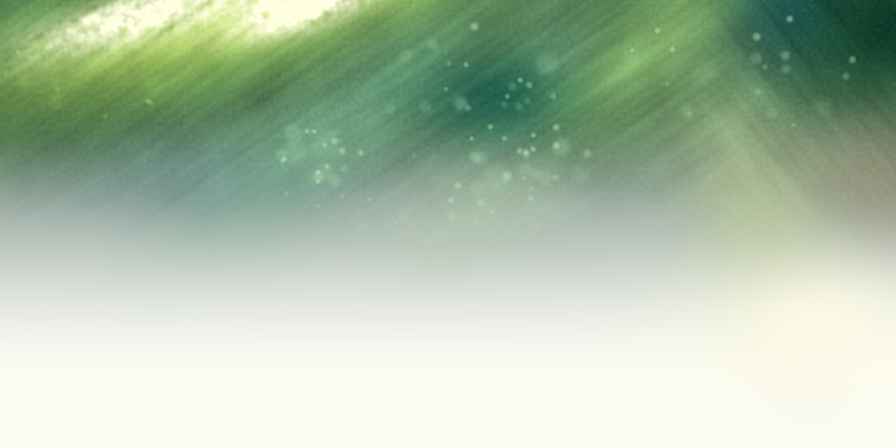
Write a WebGL 2 fragment shader that draws this background.

```glsl
#version 300 es
precision highp float;
// Soft forest light: a cream-to-green vertical gradient, tinted by tilted
// gaussian glows, combed by slanting rays of gradient noise, and finished
// with hashed clusters of small sparks and large pale orbs.
#define LEFT_TILT 0.60
#define RIGHT_TILT -0.90
#define RAY_STRENGTH 0.17
#define CLOUD_STRENGTH 0.12
#define SPARK_COUNT 84
#define ORB_COUNT 42
#define SPARK_GAIN 0.55
#define ORB_GAIN 0.25
#define GRAIN 0.045

uniform vec2 u_resolution;
out vec4 fragColor;

const vec3 CREAM = vec3(0.985, 0.985, 0.955);
const vec3 MIST = vec3(0.51, 0.59, 0.56);
const vec3 FOREST = vec3(0.32, 0.49, 0.32);
const vec3 MINT = vec3(0.72, 0.91, 0.72);
const vec3 LIME = vec3(0.80, 0.90, 0.48);
const vec3 SUN = vec3(1.0, 1.0, 0.88);

vec2 hash2(vec2 p) {
    vec3 q = fract(p.xyx * vec3(0.1031, 0.1030, 0.0973));
    q += dot(q, q.yzx + 33.33);
    return fract((q.xx + q.yz) * q.zy);
}

vec2 rotate(vec2 p, float a) {
    float c = cos(a), s = sin(a);
    return vec2(c * p.x + s * p.y, c * p.y - s * p.x);
}

float gradientNoise(vec2 p) {
    vec2 i = floor(p), f = fract(p), e = vec2(1.0, 0.0);
    vec2 u = f * f * f * (f * (f * 6.0 - 15.0) + 10.0);
    float a = dot(hash2(i) * 2.0 - 1.0, f);
    float b = dot(hash2(i + e) * 2.0 - 1.0, f - e);
    float c = dot(hash2(i + e.yx) * 2.0 - 1.0, f - e.yx);
    float d = dot(hash2(i + 1.0) * 2.0 - 1.0, f - 1.0);
    return mix(mix(a, b, u.x), mix(c, d, u.x), u.y);
}

// Streaks of two widths along one direction
float rays(vec2 p, float tilt) {
    vec2 q = rotate(p, tilt);
    return gradientNoise(q * vec2(1.8, 15.0)) + 0.8 * gradientNoise(q * vec2(4.0, 60.0));
}

// Gaussian falloff in a tilted ellipse
float glow(vec2 p, vec2 centre, vec2 size, float tilt) {
    vec2 q = rotate(p - centre, tilt) / size;
    return exp(-dot(q, q));
}

void tint(inout vec3 col, vec3 colour, float amount) {
    col = mix(col, colour, amount);
}

// Scattered discs gathered around a few centres
float discs(vec2 p, int count, float seed, float minR, float maxR, float edge) {
    const vec4 clusters[6] = vec4[6](
        vec4(0.20, 0.84, 0.24, 0.16), vec4(1.18, 0.64, 0.16, 0.11),
        vec4(0.71, 0.62, 0.16, 0.11), vec4(1.08, 0.80, 0.28, 0.18),
        vec4(1.03, 0.54, 0.32, 0.09), vec4(1.66, 0.83, 0.34, 0.15));
    float light = 0.0;
    for (int i = 0; i < count; i++) {
        vec4 cluster = clusters[i % 6];
        vec2 a = hash2(vec2(float(i) + 1.0, seed));
        vec2 b = hash2(vec2(float(i) + 7.0, seed + 19.0));
        vec2 centre = cluster.xy + (a + b - 1.0) * cluster.zw;
        float r = mix(minR, maxR, a.y * b.x);
        light += (1.0 - smoothstep(r * edge, r, length(p - centre))) * mix(0.35, 1.0, b.y);
    }
    return light;
}

void main() {
    vec2 p = gl_FragCoord.xy / u_resolution.y;
    p.x *= 2.0 * u_resolution.y / u_resolution.x;
    // Vertical fade
    vec3 col = mix(CREAM, MIST, smoothstep(0.15, 0.74, p.y));
    tint(col, FOREST, smoothstep(0.50, 0.82, p.y));
    // Shade and mist
    tint(col, vec3(0.23, 0.37, 0.24), 0.70 * glow(p, vec2(0.13, 0.73), vec2(0.40, 0.09), 0.0));
    tint(col, vec3(0.42, 0.55, 0.56), 0.55 * glow(p, vec2(0.45, 0.61), vec2(0.28, 0.10), 0.0));
    tint(col, vec3(0.46, 0.67, 0.55), 0.70 * glow(p, vec2(0.76, 0.73), vec2(0.34, 0.13), 0.60));
    tint(col, vec3(0.46, 0.66, 0.52), 0.45 * glow(p, vec2(1.24, 0.88), vec2(0.12, 0.10), 0.0));
    tint(col, vec3(0.10, 0.37, 0.32), 0.80 * glow(p, vec2(1.11, 0.78), vec2(0.17, 0.10), 0.0));
    tint(col, vec3(0.70, 0.80, 0.67), 0.50 * glow(p, vec2(1.08, 0.53), vec2(0.20, 0.10), 0.3));
    tint(col, vec3(0.58, 0.56, 0.46), 0.80 * glow(p, vec2(1.98, 0.62), vec2(0.24, 0.16), 0.0));
    tint(col, vec3(0.10, 0.35, 0.39), 0.80 * glow(p, vec2(1.76, 1.02), vec2(0.14, 0.18), 0.0));
    tint(col, vec3(0.04, 0.23, 0.16), 0.95 * glow(p, vec2(2.00, 0.94), vec2(0.25, 0.18), 0.0));
    // Light shafts and the low warm glow
    tint(col, vec3(0.53, 0.71, 0.42), 0.75 * glow(p, vec2(1.46, 0.90), vec2(0.24, 0.09), 0.80));
    tint(col, vec3(0.72, 0.78, 0.58), 0.65 * glow(p, vec2(1.68, 0.55), vec2(0.15, 0.28), 0.38));
    tint(col, vec3(1.0, 0.99, 0.91), 0.90 * glow(p, vec2(1.82, 0.27), vec2(0.26, 0.16), 0.0));
    tint(col, vec3(0.54, 0.70, 0.27), 0.85 * glow(p, vec2(0.50, 0.96), vec2(0.54, 0.13), 0.28));
    tint(col, LIME, 0.85 * glow(p, vec2(0.52, 0.97), vec2(0.40, 0.075), 0.25));
    // Clouds and slanting rays
    float comb = mix(rays(p, LEFT_TILT), rays(p, RIGHT_TILT), smoothstep(1.50, 1.72, p.x));
    float cloud = gradientNoise(p * 7.0 + 3.0) + 0.6 * gradientNoise(p * 16.0);
    col *= 1.0 + (RAY_STRENGTH * comb + CLOUD_STRENGTH * cloud) * smoothstep(0.40, 0.85, p.y);
    // Sunlit cores, broken up by rays and glitter
    float sun = glow(p, vec2(0.34, 0.97), vec2(0.25, 0.05), 0.27)
              + 1.5 * glow(p, vec2(0.69, 1.00), vec2(0.15, 0.05), 0.36);
    float glitter = gradientNoise(p * 38.0) + 0.6 * gradientNoise(p * 80.0);
    tint(col, SUN, clamp(sun * (1.1 + 0.7 * comb + 0.9 * glitter), 0.0, 1.0));
    // Orbs and sparks, warmer towards the sun
    float light = ORB_GAIN * discs(p, ORB_COUNT, 3.0, 0.018, 0.055, 0.25)
                + SPARK_GAIN * discs(p, SPARK_COUNT, 11.0, 0.007, 0.018, 0.15);
    vec3 lightColour = mix(LIME, MINT, smoothstep(0.25, 0.60, p.x));
    tint(col, lightColour, min(light, 0.8) * smoothstep(0.36, 0.55, p.y));
    // Fine grain in the upper part
    col += GRAIN * gradientNoise(p * 110.0) * smoothstep(0.35, 0.75, p.y);
    fragColor = vec4(clamp(col, 0.0, 1.0), 1.0);
}
```
